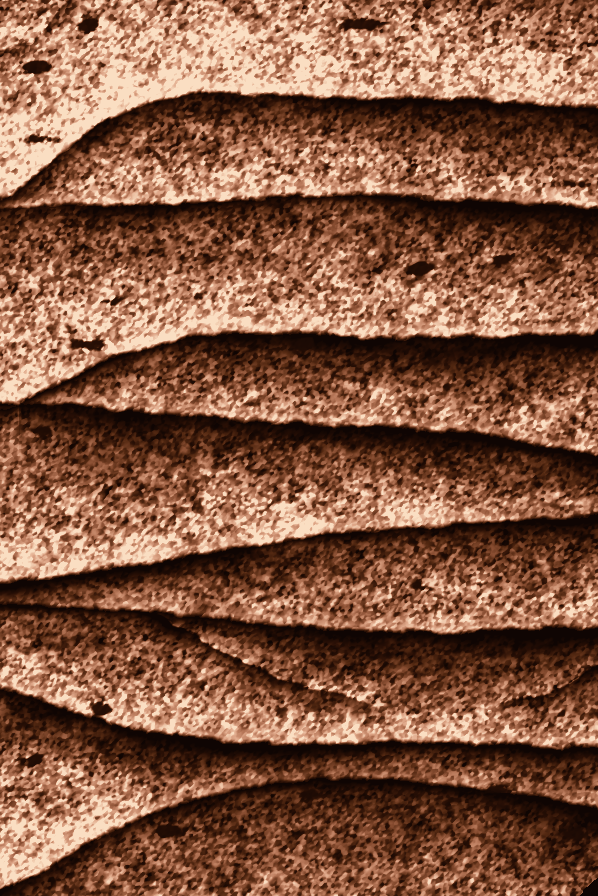
This texture is drawn by a Shadertoy shader. Its source:

```glsl
// Thick chocolate cream spread in overlapping swipes, lit from low down.
// Curved ridge lines split the canvas into folds: each fold runs from the shadow
// under one ridge to the bright lip of the next, with smooth cellular grain on top.

const int RIDGE_COUNT = 8;
const int CREASE_COUNT = 3;

// Ridge: height at centre, tilt, bow, hook at the left side
const vec4 RIDGES[RIDGE_COUNT] = vec4[RIDGE_COUNT](
    vec4(0.895, -0.040,  0.00, -0.137),
    vec4(0.777,  0.005, -0.03,  0.000),
    vec4(0.625,  0.000,  0.00, -0.080),
    vec4(0.529, -0.055, -0.04,  0.000),
    vec4(0.395,  0.080, -0.03,  0.000),
    vec4(0.301, -0.033,  0.05,  0.000),
    vec4(0.170, -0.020,  0.03,  0.040),
    vec4(0.125,  0.060, -0.23, -0.035));

// Short crease: start xy, end xy
const vec4 CREASES[CREASE_COUNT] = vec4[CREASE_COUNT](
    vec4(0.20, 0.323, 0.66, 0.198),
    vec4(0.80, 0.200, 1.04, 0.262),
    vec4(-0.04, 0.915, 0.14, 1.005));

const float HOOK_WIDTH = 0.17;
const float SHADOW_MIN = 0.007;
const float SHADOW_MAX = 0.026;
const float SHADOW_STRENGTH = 0.46;
const float LIP_SOFTNESS = 0.006;
const float GRAIN_CONTRAST = 0.84;
const float PIT_CHANCE = 0.10;
const vec2 PIT_GRID = vec2(9.0, 22.0);
const vec2 GRAIN_AXIS = vec2(0.77, 0.64);

const vec3 BLACK_COCOA = vec3(0.06, 0.02, 0.01);
const vec3 DARK_COCOA = vec3(0.16, 0.06, 0.02);
const vec3 BROWN = vec3(0.33, 0.16, 0.07);
const vec3 COPPER = vec3(0.53, 0.30, 0.19);
const vec3 TAN = vec3(0.72, 0.47, 0.35);
const vec3 PEACH = vec3(0.87, 0.65, 0.53);
const vec3 CREAM = vec3(0.98, 0.87, 0.76);

vec3 hash3(vec2 p) {
    vec3 q = fract(p.xyx * vec3(0.1031, 0.1030, 0.0973));
    q += dot(q, q.yxz + 33.33);
    return fract((q.xxy + q.yzz) * q.zyx);
}

// Smooth cellular noise: random cell values blended by distance, about -0.5..0.5
float cellNoise(vec2 p) {
    vec2 cell = floor(p);
    float total = 0.0, weights = 0.0;
    for (int j = -1; j <= 1; j++)
    for (int i = -1; i <= 1; i++) {
        vec2 c = cell + vec2(i, j);
        vec3 h = hash3(c);
        vec2 d = c + h.xy - p;
        float w = exp(-6.0 * dot(d, d));
        total += w * h.z;
        weights += w;
    }
    return total / weights - 0.5;
}

float ridgeHeight(vec4 ridge, float x, float seed) {
    float c = x - 0.5;
    float hook = ridge.w * exp(-pow(max(x, 0.0) / HOOK_WIDTH, 1.5));
    float wave = 0.003 * sin(9.0 * x + seed * 2.3);
    return ridge.x + ridge.y * c + ridge.z * c * c + hook + wave;
}

// Light above and shadow below a crease that fades at both ends
float creaseTone(vec4 crease, vec2 p) {
    vec2 span = crease.zw - crease.xy;
    float t = (p.x - crease.x) / span.x;
    float d = p.y - crease.y - span.y * t - 0.006 * sin(t * 9.0);
    float fade = smoothstep(0.0, 0.2, t) * smoothstep(1.0, 0.85, t);
    float side = smoothstep(-0.002, 0.002, d);
    return fade * mix(-0.42 * exp(d / 0.016), 0.24 * exp(-d / 0.016), side);
}

// Sparse, flat, ragged holes
float pitMask(vec2 p, float ragged) {
    vec2 g = p * PIT_GRID;
    vec3 h = hash3(floor(g) + 7.0);
    vec2 d = (fract(g) - mix(vec2(0.35), vec2(0.65), h.yz)) / vec2(0.25, 0.13);
    return step(h.x, PIT_CHANCE) * smoothstep(1.1, 0.5, length(d) + ragged);
}

vec3 creamColor(float tone) {
    float s = tone * 5.0;
    vec3 c = mix(BLACK_COCOA, DARK_COCOA, clamp(s + 1.0, 0.0, 1.0));
    c = mix(c, BROWN, clamp(s, 0.0, 1.0));
    c = mix(c, COPPER, clamp(s - 1.0, 0.0, 1.0));
    c = mix(c, TAN, clamp(s - 2.0, 0.0, 1.0));
    c = mix(c, PEACH, clamp(s - 3.0, 0.0, 1.0));
    return mix(c, CREAM, clamp(s - 4.0, 0.0, 1.0));
}

void mainImage(out vec4 fragColor, in vec2 fragCoord) {
    vec2 uv = fragCoord / iResolution.xy;
    vec2 p = fragCoord / iResolution.y;

    // Grain in three sizes, stretched along the rising diagonal
    vec2 q = vec2(dot(p, GRAIN_AXIS) * 0.78, dot(p, vec2(-GRAIN_AXIS.y, GRAIN_AXIS.x)) * 1.1);
    float lumps = cellNoise(q * 55.0);
    float grain = 0.35 * lumps + 0.6 * cellNoise(q * 150.0 + 31.0) + 0.95 * cellNoise(q * 300.0 + 67.0);

    // Broad patches and flat drag marks left by the spreading
    float patches = cellNoise(p * vec2(4.0, 9.0) + 3.0);
    float drag = cellNoise(p * vec2(14.0, 44.0) + 0.5 * lumps + 11.0);

    // Distances to the nearest ridge above and below
    float y = uv.y + 0.004 * lumps + 0.005 * cellNoise(p * 22.0) + 0.002 * grain;
    float above = 1.13 - y, below = y + 0.08;
    float seed = 0.0;
    for (int i = 0; i < RIDGE_COUNT; i++) {
        float d = ridgeHeight(RIDGES[i], uv.x, float(i)) - y;
        if (d > 0.0 && d < above) { above = d; seed = float(i); }
        if (d <= 0.0) below = min(below, -d);
    }

    // Fold shading, with a shadow that swells and thins along each ridge
    float thickness = above + below;
    float rise = above / thickness;
    float swell = 0.5 + 0.5 * sin(5.0 * uv.x + seed * 2.1);
    float shadowDepth = mix(SHADOW_MIN, SHADOW_MAX, swell);
    float tone = 0.16 + 0.32 * rise + 0.36 * rise * rise;
    tone *= mix(0.82, 1.12, smoothstep(0.05, 0.15, thickness));
    tone -= SHADOW_STRENGTH * exp(-above / shadowDepth);
    tone += 0.22 * patches + 0.20 * drag + 0.10;
    tone -= 0.17 * uv.x * uv.x + 0.05 * (1.0 - uv.y);
    for (int i = 0; i < CREASE_COUNT; i++) tone += creaseTone(CREASES[i], vec2(uv.x, y));

    // Grain is strongest in the light and calmer on the lips
    float strength = clamp(0.42 + 1.2 * tone, 0.22, 1.1) * mix(0.55, 1.0, smoothstep(0.0, 0.025, below));
    tone += GRAIN_CONTRAST * strength * grain;
    tone = mix(-0.12, tone, smoothstep(-0.001, LIP_SOFTNESS, below));
    tone = mix(tone, -0.1, 0.9 * pitMask(uv, 1.3 * lumps + 0.4 * grain));

    fragColor = vec4(creamColor(tone), 1.0);
}
```
